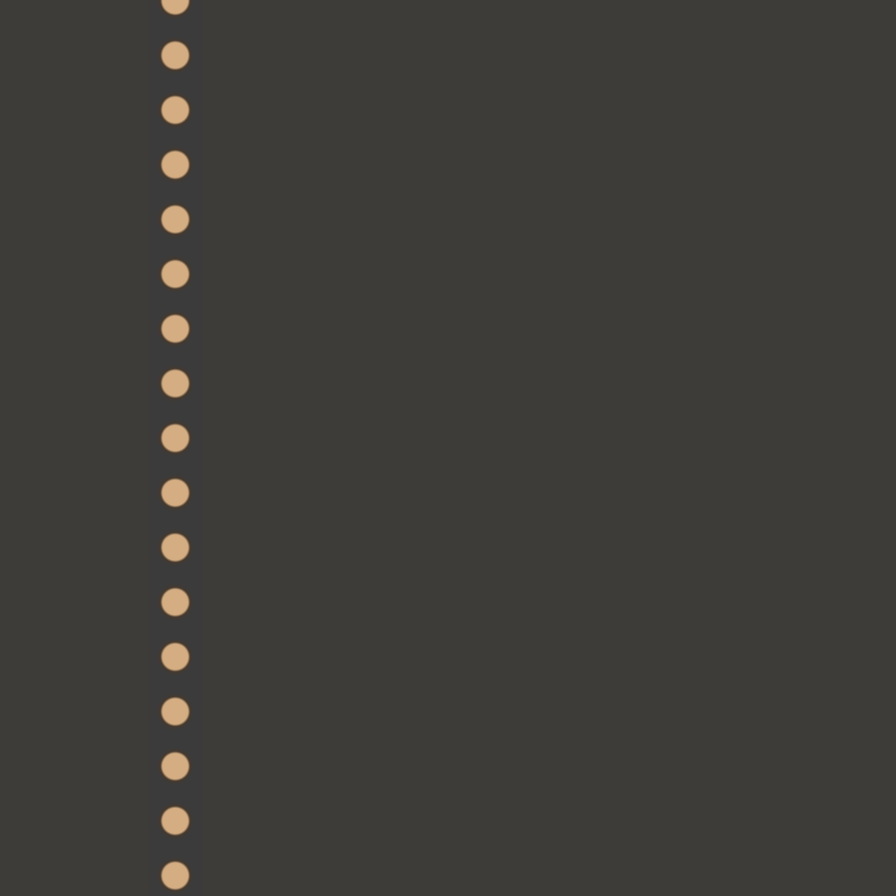
A WebGL 1 fragment shader for this pattern:

```glsl
precision highp float;
// A vertical row of tan dots with thin brown rims on a charcoal ground.
uniform vec2 u_resolution;

const vec3 CHARCOAL = vec3(0.240, 0.234, 0.222);
const vec3 COOL_GRAY = vec3(0.228, 0.230, 0.238);
const vec3 RIM_BROWN = vec3(0.270, 0.220, 0.170);
const vec3 TAN = vec3(0.835, 0.680, 0.510);

const float ROW_X = 0.1956;
const float FIRST_Y = 0.0228;
const float SPACING = 0.06103;
const float DOT_RADIUS = 0.0154;

// Signed distance to the nearest dot in an endless vertical row.
float dotRow(vec2 p, float x, float firstY, float spacing, float radius) {
  float y = mod(p.y - firstY + 0.5 * spacing, spacing) - 0.5 * spacing;
  return length(vec2(p.x - x, y)) - radius;
}

// Antialiased coverage of a shape from its signed distance.
float coverage(float d, float edge) {
  return 1.0 - smoothstep(-edge, edge, d);
}

void main() {
  vec2 p = gl_FragCoord.xy / u_resolution;
  float pixel = 1.0 / min(u_resolution.x, u_resolution.y);
  float d = dotRow(p, ROW_X, FIRST_Y, SPACING, DOT_RADIUS);

  // Faint cool strip behind the row
  float strip = 1.0 - smoothstep(0.018, 0.036, abs(p.x - ROW_X));
  vec3 color = mix(CHARCOAL, COOL_GRAY, 0.8 * strip);

  // Soft rim, then the dot itself
  float rim = 1.0 - smoothstep(0.001, 0.006, d);
  color = mix(color, RIM_BROWN, 0.85 * rim);
  color = mix(color, TAN, coverage(d, max(pixel, 0.0018)));

  gl_FragColor = vec4(color, 1.0);
}
```
